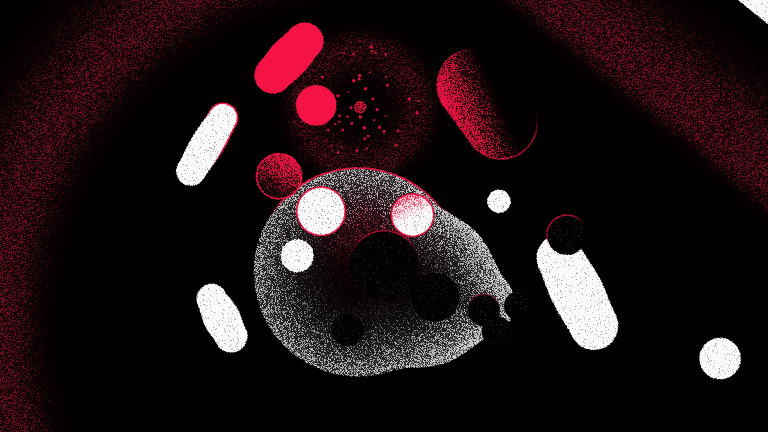
Give the GLSL for this background, as a WebGL 1 fragment shader.

```glsl
precision highp float;
// Stippled abstract still life: an egg-shaped body, loose pills and discs,
// and a red halo inside a large grainy arc, all on near-black.
// Shapes are distance functions; shading is a density compared with a hash.

uniform vec2 u_resolution;

const vec3 BLACK = vec3(0.012, 0.0, 0.006);
const vec3 RED = vec3(0.96, 0.07, 0.27);
const vec3 WHITE = vec3(0.98);

float pixel;    // one pixel, in canvas heights
float speckle;  // random value of the current grain cell

float hash(vec2 p) {
    vec3 q = fract(vec3(p.xyx) * 0.1031);
    q += dot(q, q.yzx + 33.33);
    return fract((q.x + q.y) * q.z);
}

// Ink coverage of a grain cell: hard dots over a soft wash of the density
float grain(float density) {
    density = clamp(density, 0.0, 1.0);
    float dots = clamp((density - speckle) * 3.5 + 0.5 * density, 0.0, 1.0);
    return mix(density, dots, 0.65);
}

float disc(vec2 p, vec2 centre, float radius) {
    return length(p - centre) - radius;
}

// Hull of two circles with swollen sides; equal radii make a pill
float pill(vec2 p, vec2 a, vec2 b, float ra, float rb, float bulge) {
    float len = distance(a, b);
    vec2 axis = (b - a) / len;
    p -= a;
    vec2 q = vec2(abs(axis.x * p.y - axis.y * p.x), dot(p, axis));
    float s = (ra - rb) / len;
    float c = sqrt(1.0 - s * s);
    float t = dot(q, vec2(-s, c)) / (c * len);
    if (t < 0.0) return length(q) - ra;
    if (t > 1.0) return length(q - vec2(0.0, len)) - rb;
    float swell = 4.0 * t * (1.0 - t);
    return dot(q, vec2(c, s)) - ra - bulge * swell * swell;
}

// Fill with a slightly ragged, antialiased edge
void fill(inout vec3 color, float d, vec3 ink) {
    d += (speckle - 0.5) * 0.002;
    color = mix(color, ink, 1.0 - smoothstep(-0.7 * pixel, 0.7 * pixel, d));
}

void rim(inout vec3 color, float d, float strength) {
    float line = abs(d) - 0.0017 + (speckle - 0.5) * 0.002;
    color = mix(color, RED, strength * (1.0 - smoothstep(-0.7 * pixel, 0.7 * pixel, line)));
}

void main() {
    vec2 p = gl_FragCoord.xy / u_resolution.y;
    pixel = 1.0 / u_resolution.y;
    vec2 cell = floor(p * 432.0);
    speckle = hash(cell);
    vec3 dimRed = RED * mix(0.45, 0.75, hash(cell + 71.0));
    vec3 chalk = WHITE * (1.0 - 0.35 * smoothstep(0.88, 1.0, speckle));
    vec3 soot = mix(BLACK, vec3(0.12), step(0.96, speckle));
    vec3 color = BLACK;

    // Grainy arc on the left, slanted band and pale corner on the right
    float arc = length(vec2(min(p.x - 0.903, 0.0), p.y - 0.236)) - 0.81;
    float slant = dot(p - vec2(1.157, 1.0), vec2(0.626, 0.78));
    float band = smoothstep(-0.05, 0.09, arc) * (1.0 - smoothstep(0.08, 0.32, arc));
    band = max(band, smoothstep(-0.02, 0.05, slant) * (1.0 - smoothstep(0.09, 0.31, slant)));
    color = mix(color, dimRed, grain(0.4 * band));
    fill(color, 0.345 - slant, chalk);

    // Hollow halo with sparks scattered around its core
    vec2 core = vec2(0.834, 0.752);
    float r = distance(p, core);
    float halo = smoothstep(0.02, 0.145, r) * (1.0 - smoothstep(0.14, 0.2, r));
    color = mix(color, dimRed, grain(0.32 * halo));
    fill(color, r - 0.014, mix(BLACK, RED, grain(0.6)));
    for (int i = 0; i < 48; i++) {
        float n = float(i);
        float angle = 6.2832 * hash(vec2(n, 3.0));
        float reach = 0.02 + 0.125 * hash(vec2(n, 17.0));
        vec2 spark = core + reach * vec2(cos(angle), sin(angle));
        fill(color, disc(p, spark, 0.0015 + 0.0025 * hash(vec2(n, 29.0))), RED * 0.85);
    }

    // Egg body: pale toward its edge, red glow under the crown
    vec2 heart = vec2(0.829, 0.37);
    float body = pill(p, heart, vec2(1.111, 0.298), 0.241, 0.08, 0.024);
    float shell = clamp(1.0 + body / 0.23, 0.0, 1.0);
    vec2 glow = p - vec2(0.85, 0.48);
    vec3 skin = mix(BLACK, RED * 0.7, grain(0.33 * exp(-70.0 * dot(glow, glow))));
    float light = 0.62 * pow(shell, 1.8) * (0.9 + 0.4 * smoothstep(0.85, 1.12, p.x));
    skin = mix(skin, WHITE * mix(0.75, 1.0, hash(cell + 37.0)), grain(light));
    fill(color, body, skin);
    rim(color, body, smoothstep(0.5, 0.75, normalize(p - heart).y));

    // Pale discs, two of them ringed in red
    float ringed = disc(p, vec2(0.743, 0.511), 0.056);
    fill(color, ringed, chalk);
    rim(color, ringed, 1.0);
    vec2 q = p - vec2(0.955, 0.502);
    float blush = length(q) - 0.049;
    fill(color, blush, mix(chalk, RED, grain(0.1 + dot(q, vec2(-5.0, 11.0)))));
    rim(color, blush, 1.0);
    fill(color, disc(p, vec2(0.688, 0.408), 0.038), chalk);
    fill(color, disc(p, vec2(1.155, 0.534), 0.027), chalk);
    fill(color, disc(p, vec2(1.667, 0.170), 0.048), chalk);

    // Dark discs cut into the body
    float hole = disc(p, vec2(0.889, 0.386), 0.080);
    fill(color, hole, soot);
    rim(color, hole, 0.7 * smoothstep(0.41, 0.46, p.y));
    fill(color, disc(p, vec2(1.007, 0.312), 0.056), soot);
    float pit = disc(p, vec2(1.120, 0.282), 0.037);
    fill(color, pit, soot);
    rim(color, pit, 0.4 * smoothstep(0.29, 0.32, p.y));
    fill(color, disc(p, vec2(0.805, 0.236), 0.037), soot);
    fill(color, disc(p, vec2(1.150, 0.233), 0.035), soot);
    fill(color, disc(p, vec2(1.200, 0.292), 0.033), soot);

    // Red discs and pills
    fill(color, disc(p, vec2(0.732, 0.756), 0.047), RED);
    fill(color, pill(p, vec2(0.706, 0.905), vec2(0.632, 0.826), 0.043, 0.043, 0.004), RED);
    q = p - vec2(0.646, 0.592);
    float bead = length(q) - 0.052;
    fill(color, bead, mix(BLACK, RED, grain(0.5 + dot(q, vec2(4.0, 7.0)))));
    rim(color, bead, 1.0);
    float husk = pill(p, vec2(1.095, 0.803), vec2(1.160, 0.715), 0.083, 0.083, 0.0);
    float fade = dot(p - vec2(1.02, 0.8), vec2(0.92, 0.4));
    fill(color, husk, mix(BLACK, RED, grain(0.85 - 7.5 * fade)));
    rim(color, husk, 0.65 * (1.0 - smoothstep(0.02, 0.07, dot(p - vec2(1.128, 0.759), vec2(0.7, 0.7)))));

    // White pills; a dark disc overlaps the right one
    float leaf = pill(p, vec2(0.516, 0.727), vec2(0.442, 0.604), 0.034, 0.034, 0.004);
    fill(color, leaf, chalk);
    rim(color, leaf, smoothstep(0.0, 0.03, dot(p - vec2(0.479, 0.665), vec2(0.86, 0.2))));
    fill(color, pill(p, vec2(0.490, 0.308), vec2(0.535, 0.222), 0.035, 0.038, 0.006), chalk);
    fill(color, pill(p, vec2(1.296, 0.403), vec2(1.375, 0.246), 0.054, 0.056, 0.006), chalk);
    float cap = disc(p, vec2(1.312, 0.456), 0.046);
    fill(color, cap, soot);
    rim(color, cap, 0.7 * smoothstep(0.0, 0.03, dot(p - vec2(1.312, 0.456), vec2(-0.5, 0.8))));

    gl_FragColor = vec4(color, 1.0);
}
```
